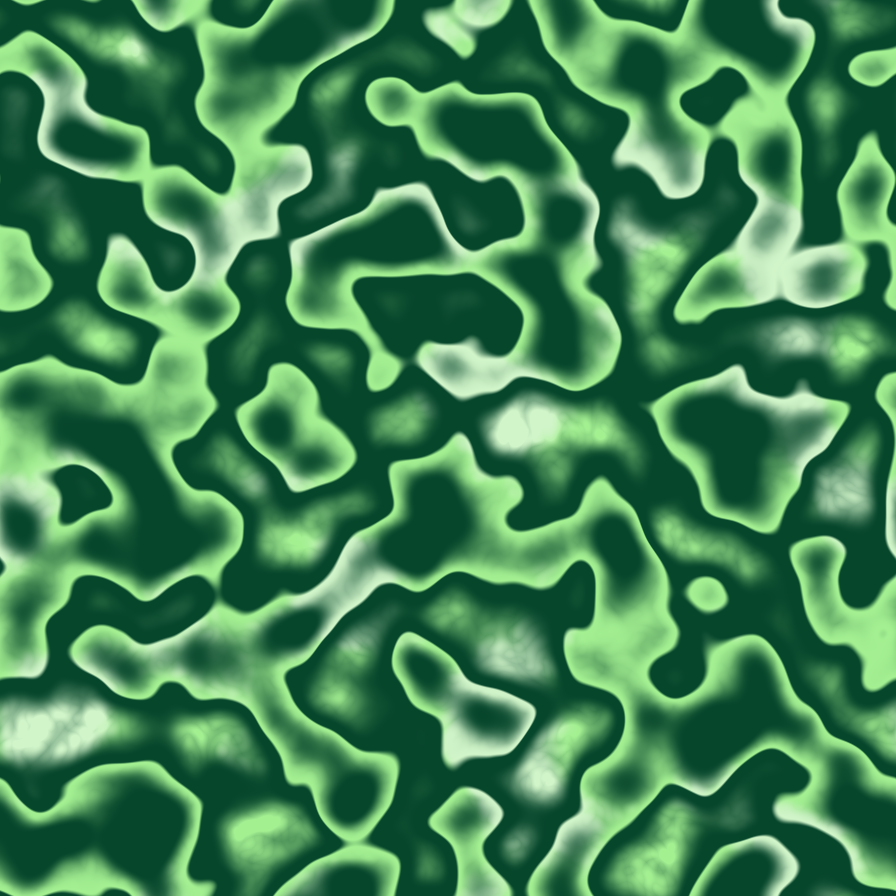
This texture is drawn by a three.js fragment shader. Its source:

```glsl
// Seamless green marbling: glowing-rimmed, dark-hearted blobs over soft cloudy patches.
varying vec2 vUv;

#define SHAPE_CELLS 9.0
#define LOBE_CELLS 17.0
#define TINT_CELLS 6.0
#define CREASE_CELLS 14.0
#define LOBE_AMOUNT 0.38
#define WARP_AMOUNT 0.012
#define RIM_SOFTNESS 0.025
#define RIM_FADE 0.36
#define CLOUD_START 0.14
#define DARK_GREEN vec3(0.025, 0.275, 0.17)
#define LEAF_GREEN vec3(0.64, 0.94, 0.57)
#define PALE_GREEN vec3(0.82, 0.96, 0.79)

// Unit gradient of a lattice corner, wrapped to the period.
vec2 cornerGradient(vec2 corner, float period, float seed) {
  vec2 wrapped = floor(mod(corner + 0.5, period));
  vec3 h = fract(vec3(wrapped.xyx + seed) * vec3(0.1031, 0.1030, 0.0973));
  h += dot(h, h.yzx + 33.33);
  float angle = 6.28318 * fract((h.x + h.y) * h.z);
  return vec2(cos(angle), sin(angle));
}

// Gradient noise that repeats exactly over the canvas.
float tileNoise(vec2 uv, float period, float seed) {
  vec2 p = uv * period + fract(seed * vec2(0.37, 0.73));
  vec2 cell = floor(p);
  vec2 f = p - cell;
  vec2 w = f * f * f * (f * (f * 6.0 - 15.0) + 10.0);
  vec2 e = vec2(1.0, 0.0);
  float a = dot(cornerGradient(cell, period, seed), f);
  float b = dot(cornerGradient(cell + e.xy, period, seed), f - e.xy);
  float c = dot(cornerGradient(cell + e.yx, period, seed), f - e.yx);
  float d = dot(cornerGradient(cell + e.xx, period, seed), f - e.xx);
  return mix(mix(a, b, w.x), mix(c, d, w.x), w.y);
}

// Folded noise: thin curved creases between rounded facets.
float facets(vec2 uv) {
  float sum = 0.0;
  float weight = 0.6;
  float period = CREASE_CELLS;
  for (int i = 0; i < 3; i++) {
    sum += weight * abs(tileNoise(uv, period, 51.0 + 7.0 * float(i)));
    weight *= 0.6;
    period *= 2.0;
  }
  return sum;
}

void main() {
  // Bend the domain a little so the outlines lose the lattice look.
  vec2 bend = vec2(tileNoise(vUv, 12.0, 3.0), tileNoise(vUv, 12.0, 11.0));
  vec2 uv = vUv + WARP_AMOUNT * bend;

  // Height field: blobs lie above zero, clouds in the deep hollows.
  float height = tileNoise(uv, SHAPE_CELLS, 19.0)
               + LOBE_AMOUNT * tileNoise(uv, LOBE_CELLS, 29.0);
  float crease = facets(uv + 0.5 * WARP_AMOUNT * bend.yx);

  // Rim: crisp outside, fading slowly towards the heart of the blob.
  float inside = smoothstep(-RIM_SOFTNESS, RIM_SOFTNESS, height);
  float fade = 1.0 - smoothstep(0.02, RIM_FADE, height);
  float rim = inside * fade * mix(1.0, 0.8 + 0.9 * crease, smoothstep(0.03, 0.15, height));

  // Clouds: blurred patches with faint facets.
  float depth = smoothstep(CLOUD_START, 0.56, -height);
  float cloud = depth * (0.6 + 1.5 * crease);

  // Tint: broad areas of pale green among the leaf green.
  float tintField = tileNoise(uv, TINT_CELLS, 41.0) + 0.35 * (crease - 0.2);
  float pale = smoothstep(0.06, 0.28, tintField);
  vec3 light = mix(LEAF_GREEN, PALE_GREEN, pale);

  float glow = clamp(rim + cloud, 0.0, 1.0);
  gl_FragColor = vec4(mix(DARK_GREEN, light, glow), 1.0);
}
```
